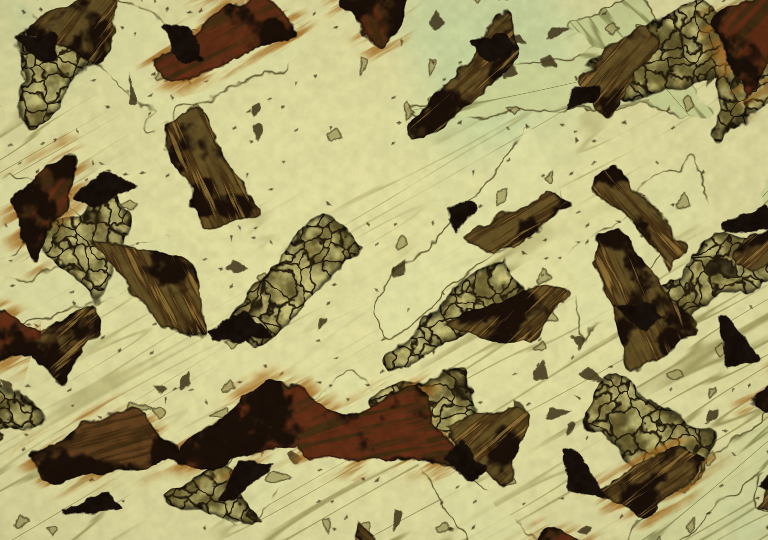
Write a WebGL 2 fragment shader that draws this texture.

```glsl
#version 300 es
precision highp float;
// Thin section of rock: brown mica, cracked olive grains and opaques in pale, finely cleaved plates.
uniform vec2 u_resolution;
out vec4 fragColor;

struct Grain { float dist; vec2 local; float id; };

float hash(vec2 p) { return fract(sin(dot(p, vec2(127.1, 311.7))) * 43758.5453); }
vec2 hash2(vec2 p) { return vec2(hash(p), hash(p + 19.7)); }
mat2 rotation(float a) { return mat2(cos(a), -sin(a), sin(a), cos(a)); }

float noise(vec2 p) {
  vec2 i = floor(p), f = fract(p);
  f = f * f * (3.0 - 2.0 * f);
  return mix(mix(hash(i), hash(i + vec2(1, 0)), f.x),
             mix(hash(i + vec2(0, 1)), hash(i + vec2(1, 1)), f.x), f.y);
}

float fbm(vec2 p) {
  float sum = 0.0, amp = 0.53;
  for (int i = 0; i < 4; i++) {
    sum += amp * noise(p);
    p = rotation(0.6) * p * 2.1 + 7.3;
    amp *= 0.5;
  }
  return sum;
}

// Closest of many ragged, tapered, slanted slabs, clustered by slow noise
Grain scatter(vec2 p, float cell, float density, vec2 size, float seed) {
  Grain g = Grain(1.0, vec2(0), 0.0);
  float ragged = size.y * 0.9 * (fbm(p * 0.9 / size.y + seed) - 0.5);
  for (int j = -1; j <= 1; j++)
  for (int i = -1; i <= 1; i++) {
    vec2 c = floor(p / cell) + vec2(i, j);
    vec2 place = hash2(c + seed), kind = hash2(c + seed + 41.3), form = hash2(c + seed + 83.9);
    if (kind.x > density * (0.3 + 1.4 * noise(c * cell * 3.0 + seed))) continue;
    float angle = 0.55 + (kind.y - 0.5) * 0.7 - 1.5 * step(0.77, form.y);
    vec2 q = rotation(angle) * (p - (c + 0.2 + 0.6 * place) * cell);
    vec2 s = size * (0.55 + 0.65 * vec2(form.x, place.y));
    vec2 e = vec2(abs(q.x + q.y * (place.x - 0.5) * 1.6) - s.x,
                  abs(q.y) - s.y * (1.0 + (form.x - 0.5) * 1.3 * q.x / s.x));
    float corner = s.y * 0.25;
    float d = length(max(e + corner, 0.0)) + min(max(e.x, e.y) + corner, 0.0) - corner + ragged;
    if (d < g.dist) g = Grain(d, q, hash(c + seed + 5.1));
  }
  return g;
}

// Gap between the two nearest cell points: zero along cracks
float cracks(vec2 p) {
  float near = 9.0, second = 9.0;
  for (int j = -1; j <= 1; j++)
  for (int i = -1; i <= 1; i++) {
    vec2 c = floor(p) + vec2(i, j);
    float d = length(c + hash2(c) - p);
    second = min(second, max(near, d));
    near = min(near, d);
  }
  return second - near;
}

float inside(float d) { float w = 1.2 / u_resolution.y; return 1.0 - smoothstep(-w, w, d); }
float outline(float d, float width) { return inside(abs(d) - width); }
float hairline(vec2 p, float width) { return 1.0 - smoothstep(0.0, width, abs(noise(p) - 0.5)); }

void main() {
  vec2 p = gl_FragCoord.xy / u_resolution.y;
  vec2 along = rotation(0.52) * p;
  float grit = fbm(p * 70.0);

  // Pale ground with faint tints and slanting cleavage
  vec3 col = mix(vec3(0.88, 0.86, 0.62), vec3(0.80, 0.84, 0.62), smoothstep(0.5, 0.75, fbm(p * 2.2 + 3.0)));
  float cleaved = smoothstep(0.38, 0.7, fbm(p * 3.0 + 11.0));
  col = mix(col, vec3(0.53, 0.50, 0.27), 0.65 * cleaved * hairline(along * vec2(3.5, 55.0), 0.09));
  col *= 0.97 + 0.1 * (grit - 0.5);

  // Pale plates with broken outlines
  Grain plate = scatter(p, 0.36, 0.85, vec2(0.2, 0.06), 3.0);
  float body = inside(plate.dist);
  vec3 plateTint = mix(vec3(0.86, 0.85, 0.62), vec3(0.72, 0.76, 0.52), plate.id * plate.id);
  col = mix(col, plateTint * (0.96 + 0.08 * grit), body * 0.8);
  col = mix(col, vec3(0.42, 0.42, 0.22), 0.6 * body * step(0.45, plate.id) * hairline(plate.local * vec2(5.0, 85.0), 0.12));
  col = mix(col, vec3(0.30, 0.27, 0.13), outline(plate.dist, 0.0012) * smoothstep(0.35, 0.6, fbm(p * 14.0)));

  // Small rounded inclusions and dust
  Grain bead = scatter(p, 0.065, 0.3, vec2(0.011, 0.009), 57.0);
  col = mix(col, mix(vec3(0.62, 0.59, 0.36), vec3(0.20, 0.15, 0.07), step(0.65, bead.id)), inside(bead.dist) * 0.8);
  col = mix(col, vec3(0.24, 0.21, 0.10), outline(bead.dist, 0.0012) * 0.8);
  Grain dust = scatter(p, 0.03, 0.22, vec2(0.0035, 0.002), 91.0);
  col = mix(col, vec3(0.22, 0.16, 0.08), inside(dust.dist) * 0.8);

  // Olive grains of high relief, crazed by dark cracks
  Grain olive = scatter(p, 0.34, 0.72, vec2(0.13, 0.06), 23.0);
  float craze = cracks(p * 34.0 + 2.2 * vec2(fbm(p * 22.0), fbm(p * 22.0 + 31.0)));
  vec3 oliveTint = mix(vec3(0.40, 0.36, 0.18), vec3(0.70, 0.67, 0.42), smoothstep(0.3, 0.7, fbm(p * 28.0)));
  oliveTint = mix(vec3(0.14, 0.11, 0.05), oliveTint, smoothstep(0.02, 0.24, craze));
  oliveTint *= mix(0.45, 1.0, smoothstep(0.0, 0.012, -olive.dist)) * (0.75 + 0.5 * grit);
  col = mix(col, oliveTint, inside(olive.dist));

  // Rusty stain bleeding out of the mica along the cleavage
  Grain mica = scatter(p, 0.26, 0.85, vec2(0.115, 0.046), 7.0);
  float streak = fbm(along * vec2(7.0, 65.0));
  float stain = smoothstep(0.045, 0.0, mica.dist) * smoothstep(0.45, 0.7, streak) * step(0.4, mica.id);
  col = mix(col, vec3(0.62, 0.41, 0.14), stain * 0.85);

  // Brown mica slabs, streaked lengthwise and darkened in patches
  float fibre = fbm(mica.local * vec2(9.0, 110.0) + mica.id * 40.0);
  vec3 micaTint = mix(vec3(0.37, 0.30, 0.14), vec3(0.36, 0.17, 0.08), smoothstep(0.4, 0.6, mica.id));
  micaTint = mix(micaTint, vec3(0.25, 0.17, 0.07), smoothstep(0.4, 0.65, fibre));
  micaTint = mix(micaTint, vec3(0.10, 0.06, 0.03), smoothstep(0.48, 0.62, fbm(p * 16.0 + 5.0)));
  micaTint = mix(micaTint, vec3(0.62, 0.50, 0.24), 0.7 * step(mica.id, 0.45) * smoothstep(0.6, 0.75, fibre));
  micaTint *= mix(0.5, 1.0, smoothstep(0.0, 0.006, -mica.dist)) * (0.85 + 0.3 * grit);
  col = mix(col, micaTint, inside(mica.dist));

  // Opaque black grains
  Grain opaque = scatter(p, 0.25, 0.5, vec2(0.042, 0.022), 71.0);
  col = mix(col, vec3(0.08, 0.05, 0.03) + 0.06 * (grit - 0.4), inside(opaque.dist));

  // Lamp falloff toward the corners
  vec2 centred = gl_FragCoord.xy / u_resolution - 0.5;
  fragColor = vec4(col * (1.02 - 0.16 * dot(centred, centred)), 1.0);
}
```
